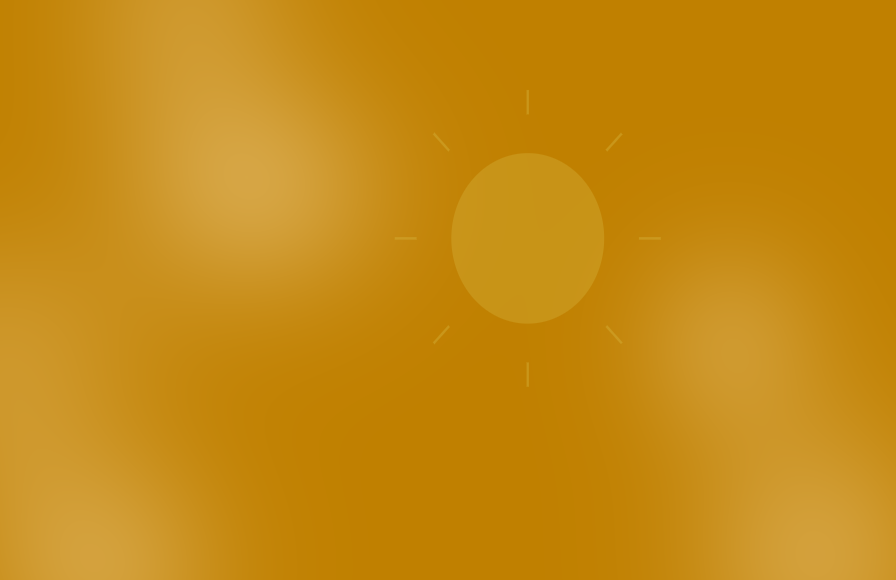
Reproduce this background procedurally as a Shadertoy shader.

```glsl
// An amber field lit by soft pale glows, with a faint oval sun and eight rays.
// Glows are summed Gaussians; the sun is drawn in a space where its rim is a
// unit circle, and one ray is repeated around it by folding the angle.

const vec3 AMBER = vec3(0.753, 0.502, 0.0);
const vec3 PALE = vec3(0.84, 0.65, 0.27);
const vec3 GOLD = vec3(0.83, 0.69, 0.22);

const vec2 SUN_CENTER = vec2(0.589, 0.589);
const vec2 SUN_RADII = vec2(0.0853, 0.147);
const float DISC_OPACITY = 0.4;

const float RAY_COUNT = 8.0;
const float RAY_INNER = 1.455;
const float RAY_OUTER = 1.74;
const float RAY_HALF_WIDTH = 0.015;
const float RAY_OPACITY = 0.45;

// Each glow: center xy, spread zw, in fractions of the canvas
const int GLOW_COUNT = 7;
const vec4 GLOWS[GLOW_COUNT] = vec4[](
    vec4(0.290, 0.670, 0.104, 0.140),
    vec4(0.208, 0.980, 0.091, 0.180),
    vec4(0.000, 0.420, 0.122, 0.140),
    vec4(0.013, 0.230, 0.080, 0.120),
    vec4(0.110, 0.020, 0.098, 0.150),
    vec4(0.814, 0.410, 0.078, 0.130),
    vec4(0.911, 0.040, 0.098, 0.170));
const float STRENGTHS[GLOW_COUNT] = float[](0.88, 0.60, 0.50, 0.25, 0.85, 0.63, 0.85);

float glowAmount(vec2 uv) {
    float total = 0.0;
    for (int i = 0; i < GLOW_COUNT; i++) {
        vec2 offset = (uv - GLOWS[i].xy) / GLOWS[i].zw;
        total += STRENGTHS[i] * exp(-0.5 * dot(offset, offset));
    }
    return min(total, 1.0);
}

// Signed distance to the nearest ray, in sun radii
float rayDistance(vec2 p) {
    float sector = 6.2831853 / RAY_COUNT;
    float angle = atan(p.y, p.x);
    angle -= sector * floor(angle / sector + 0.5);
    vec2 folded = length(p) * vec2(cos(angle), sin(angle));
    vec2 halfSize = vec2(0.5 * (RAY_OUTER - RAY_INNER), RAY_HALF_WIDTH);
    vec2 d = abs(folded - vec2(0.5 * (RAY_INNER + RAY_OUTER), 0.0)) - halfSize;
    return length(max(d, 0.0)) + min(max(d.x, d.y), 0.0);
}

// Edge coverage over about one pixel
float coverage(float signedDistance, float pixel) {
    return clamp(0.5 - signedDistance / pixel, 0.0, 1.0);
}

void mainImage(out vec4 fragColor, in vec2 fragCoord) {
    vec2 uv = fragCoord / iResolution.xy;
    vec3 color = mix(AMBER, PALE, glowAmount(uv));

    // Sun disc and rays
    vec2 p = (uv - SUN_CENTER) / SUN_RADII;
    float pixel = 1.0 / (iResolution.x * SUN_RADII.x);
    color = mix(color, GOLD, DISC_OPACITY * coverage(length(p) - 1.0, pixel));
    color = mix(color, GOLD, RAY_OPACITY * coverage(rayDistance(p), pixel));

    fragColor = vec4(color, 1.0);
}
```
